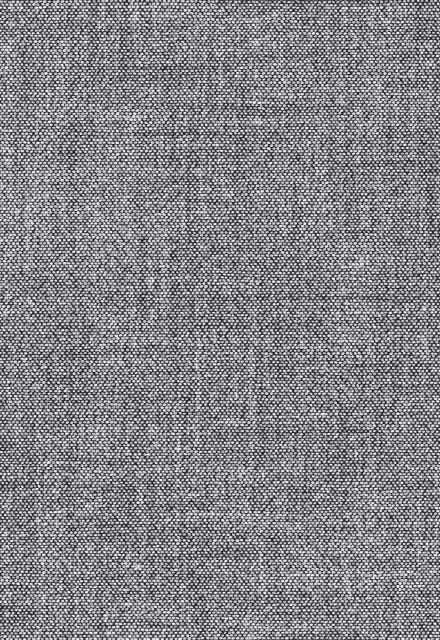
Reproduce this texture procedurally as a Shadertoy shader.

```glsl
// Grey plain-weave cloth: pale thread crossings on dark yarn, with slubs and neps.

const float ROWS = 222.0;          // weft threads per canvas height
const float DOTS = 144.0;          // pale crossings per canvas height, along a row
const vec2  DOT_RADIUS = vec2(0.37, 0.44);
const float DOT_SOFTNESS = 0.36;
const vec2  DOT_JITTER = vec2(0.24, 0.20);
const float DOT_UNEVENNESS = 0.30; // spread of crossing widths and heights
const float DOT_SLANT = 0.50;
const float WOBBLE = 0.0026;       // drift of the threads
const float NEP_CELLS = 7.0;
const float NEP_CHANCE = 0.22;
const float NEP_RADIUS = 0.0055;
const int   SAMPLES = 3;           // per pixel side
const vec3  DARK_YARN = vec3(0.125, 0.125, 0.14);
const vec3  PALE_YARN = vec3(0.935, 0.94, 0.955);

float hash(vec2 p) {
    return fract(sin(dot(p, vec2(127.1, 311.7))) * 43758.5453);
}

float noise(vec2 p) {
    vec2 i = floor(p);
    vec2 f = fract(p);
    f = f * f * (3.0 - 2.0 * f);
    return mix(mix(hash(i), hash(i + vec2(1.0, 0.0)), f.x),
               mix(hash(i + vec2(0.0, 1.0)), hash(i + vec2(1.0, 1.0)), f.x), f.y);
}

// Noise centred on zero
float vary(vec2 p) {
    return noise(p) - 0.5;
}

// Thickness of the yarn at a crossing of weft row and warp column
float yarnGrowth(vec2 uv, float row, float column) {
    float weft = 0.14 * vary(vec2(uv.x * 11.0, row + 31.0))
               + 0.05 * vary(vec2(uv.x * 5.0 + 7.0, uv.y * 60.0));
    float warp = 0.16 * vary(vec2(column + 500.0, uv.y * 9.0))
               + 0.07 * vary(vec2(uv.x * 48.0 + 90.0, uv.y * 4.0));
    float patches = 0.04 * vary(uv * 7.0 + 40.0);
    float paleSlub = smoothstep(0.88, 0.99, noise(vec2(uv.x * 10.0, row + 700.0)));
    float darkSlub = smoothstep(0.88, 0.99, noise(vec2(uv.x * 9.0, row + 1300.0)));
    return weft + warp + patches + 0.16 * paleSlub - 0.16 * darkSlub;
}

// Rare pale knots of loose fibre
float neps(vec2 uv) {
    vec2 cell = floor(uv * NEP_CELLS);
    vec2 centre = 0.15 + 0.7 * vec2(hash(cell + 3.0), hash(cell + 17.0));
    vec2 offset = (fract(uv * NEP_CELLS) - centre) / NEP_CELLS;
    float radius = NEP_RADIUS * (0.5 + 0.6 * hash(cell + 29.0));
    float edge = length(offset * vec2(0.85, 1.1)) / radius + 0.9 * vary(uv * 260.0);
    return step(hash(cell + 53.0), NEP_CHANCE) * (1.0 - smoothstep(0.5, 1.2, edge));
}

vec3 cloth(vec2 uv) {
    // Brick lattice of crossings on gently drifting threads
    vec2 p = uv + WOBBLE * vec2(vary(uv * vec2(30.0, 9.0)),
                                vary(uv * vec2(9.0, 30.0) + 60.0));
    float row = floor(p.y * ROWS);
    float odd = mod(row, 2.0);
    float x = p.x * DOTS + 0.5 * odd;
    vec2 id = vec2(floor(x), row);
    vec2 q = vec2(fract(x), fract(p.y * ROWS)) - 0.5;
    q += DOT_JITTER * (vec2(hash(id + 11.0), hash(id + 23.0)) - 0.5);
    q.x += DOT_SLANT * (hash(id + 37.0) - 0.5) * q.y;

    // Uneven rounded pale crossing
    float growth = yarnGrowth(uv, row, 2.0 * id.x - odd);
    vec2 unevenness = DOT_UNEVENNESS * (vec2(hash(id + 43.0), hash(id + 59.0)) - 0.5);
    float d = length(q / (DOT_RADIUS * (1.0 + growth + unevenness)));
    float dotMask = 1.0 - smoothstep(1.0 - DOT_SOFTNESS, 1.0 + DOT_SOFTNESS, d);
    float tone = 0.76 + 0.24 * hash(id + 71.0) + 0.2 * growth;
    float gap = 0.14 * hash(id + 97.0) + 0.1 * max(growth, 0.0);

    float pale = mix(gap, tone, dotMask);
    pale = mix(pale, 0.92, 0.8 * neps(uv));
    return mix(DARK_YARN, PALE_YARN, clamp(pale, 0.0, 1.0));
}

void mainImage(out vec4 fragColor, in vec2 fragCoord) {
    // Average a grid of samples to smooth the edges
    vec3 sum = vec3(0.0);
    for (int j = 0; j < SAMPLES; j++) {
        for (int i = 0; i < SAMPLES; i++) {
            vec2 offset = (vec2(i, j) + 0.5) / float(SAMPLES) - 0.5;
            sum += cloth((fragCoord + offset) / iResolution.y);
        }
    }
    fragColor = vec4(sum / float(SAMPLES * SAMPLES), 1.0);
}
```
